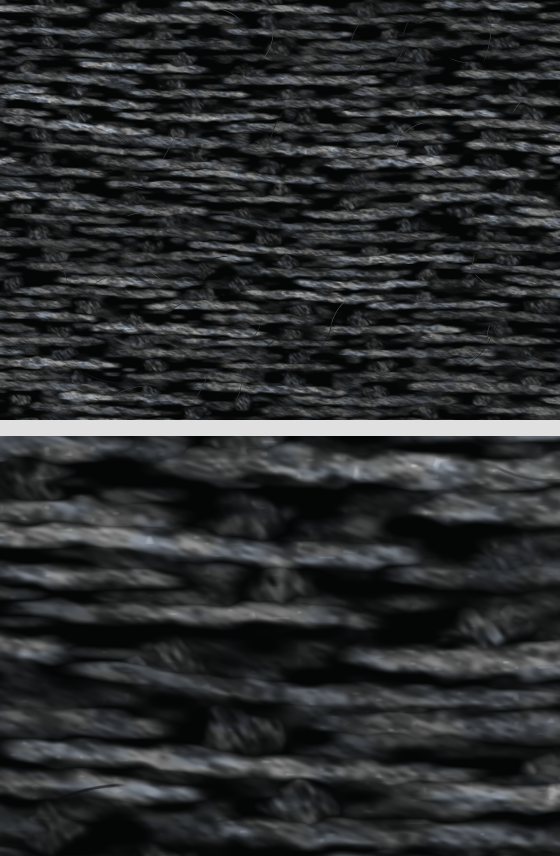
Top, the full canvas; bottom, a detail of the centre.
A WebGL 1 fragment shader for this texture:

```glsl
precision highp float;
// Dark woven cloth: staggered horizontal yarn floats, knots, deep gaps and stray hairs.
uniform vec2 u_resolution;

// Sizes are fractions of the canvas height.
const float ROW_PITCH = 0.0285;
const float FLOAT_PERIOD = 0.54;
const float FLOAT_SHARE = 0.70;
const float YARN_RADIUS = 0.0152;
const float YARN_TILT = 0.024;
const float ROW_WAVE = 0.022;
const float ROW_BEND = 0.011;
const float TWIST = 0.30;
const float HAIR_WIDTH = 0.0012;
const int HAIR_COUNT = 44;
const vec3 GAP_COLOR = vec3(0.014, 0.018, 0.018);
const vec3 GREY_TINT = vec3(1.0, 1.0, 0.99);
const vec3 BLUE_TINT = vec3(0.95, 1.0, 1.08);

float hash(vec2 p) {
  return fract(sin(dot(p, vec2(127.1, 311.7))) * 43758.5453);
}

float noise(vec2 p) {
  vec2 i = floor(p);
  vec2 f = fract(p);
  f = f * f * (3.0 - 2.0 * f);
  return mix(mix(hash(i), hash(i + vec2(1.0, 0.0)), f.x),
             mix(hash(i + vec2(0.0, 1.0)), hash(i + vec2(1.0, 1.0)), f.x), f.y);
}

// Twisted fibres running down to the right, with a finer grain on top.
float fibres(vec2 p) {
  vec2 q = vec2(p.x - TWIST * p.y, p.y + TWIST * p.x);
  float strands = noise(q * vec2(40.0, 135.0));
  float grain = noise(q * vec2(120.0, 280.0) + 31.0);
  return 0.6 * strands + 0.4 * grain;
}

// Brightness of one row: its floats and the dim knots between them.
float yarnRow(vec2 p, float row, float fibre) {
  float stagger = 0.5 * mod(row, 2.0) + 0.36 * hash(vec2(row, 3.0));
  float u = p.x / FLOAT_PERIOD + stagger;
  float cell = floor(u);
  vec2 id = vec2(cell, row);
  float along = fract(u);
  float start = 0.14 * hash(id + 7.0);
  float end = FLOAT_SHARE + 0.16 * hash(id + 13.0);
  float middle = 0.5 * (start + end);

  float y = p.y - (row + 0.5) * ROW_PITCH;
  y += YARN_TILT * (along - middle) * FLOAT_PERIOD;
  y += ROW_BEND * (noise(vec2(p.x * 6.0, row * 5.3)) - 0.5);

  float ends = smoothstep(start - 0.01, start + 0.12, along)
             * (1.0 - smoothstep(end - 0.13, end + 0.01, along));
  float radius = YARN_RADIUS * (0.5 + 0.5 * ends) * (0.8 + 0.35 * hash(id + 19.0));
  float v = y / radius + 0.6 * (noise(p * vec2(45.0, 130.0) + row) - 0.5);
  float light = 1.0 - smoothstep(0.2, 1.0, abs(v - 0.08));
  float patches = 0.72 + 0.5 * noise(vec2(p.x * 10.0, row * 3.7));
  float gain = patches * (0.7 + 0.5 * hash(id + 23.0));
  float body = light * smoothstep(0.0, 0.6, ends) * gain * mix(0.16, 0.49, fibre);

  // A ragged tuft binds the gap after each float.
  vec2 toKnot = vec2((along - 0.5 * (end + 1.0)) * FLOAT_PERIOD, y);
  float ragged = 0.8 * (noise(p * vec2(60.0, 90.0) + 5.0) - 0.5);
  float knot = 1.0 - smoothstep(0.3, 1.1, length(toKnot / vec2(0.034, 0.021)) + ragged);
  vec2 lean = vec2(p.x + 0.8 * p.y, p.y - 0.8 * p.x);
  float tuft = noise(lean * vec2(170.0, 70.0)) * (0.5 + noise(p * 150.0));
  return max(body, knot * (0.05 + 0.22 * tuft));
}

// Coverage of one thin, curved hair at a scattered place.
float hair(vec2 p, float n, float aspect) {
  vec2 center = vec2(hash(vec2(n, 1.0)) * aspect, hash(vec2(n, 2.0)));
  float angle = 2.4 * (hash(vec2(n, 3.0)) - 0.3);
  float halfLength = mix(0.02, 0.065, hash(vec2(n, 4.0)));
  float bend = 14.0 * (hash(vec2(n, 5.0)) - 0.5);
  vec2 q = p - center;
  q = vec2(cos(angle) * q.x + sin(angle) * q.y, cos(angle) * q.y - sin(angle) * q.x);
  float d = abs(q.y - bend * q.x * q.x) / sqrt(1.0 + 4.0 * bend * bend * q.x * q.x);
  float line = 1.0 - smoothstep(0.3 * HAIR_WIDTH, 1.6 * HAIR_WIDTH, d);
  return line * (1.0 - smoothstep(0.6 * halfLength, halfLength, abs(q.x)));
}

void main() {
  vec2 p = gl_FragCoord.xy / u_resolution.y;
  float aspect = u_resolution.x / u_resolution.y;

  // Weave
  vec2 woven = p;
  woven.y += ROW_WAVE * (noise(p * vec2(2.6, 4.5)) - 0.5);
  float fibre = smoothstep(0.05, 0.95, fibres(woven));
  float row = floor(woven.y / ROW_PITCH);
  float value = 0.0;
  for (int i = -1; i <= 1; i++) {
    value = max(value, yarnRow(woven, row + float(i), fibre));
  }

  // Loose fuzz in the gaps, rare glints on the yarn, broad light and shade
  float fuzz = noise(woven * vec2(26.0, 85.0) + 57.0);
  value = max(value, 0.17 * smoothstep(0.38, 0.95, fuzz) * (0.4 + fibre));
  value += 0.25 * value * smoothstep(0.8, 0.96, noise(woven * vec2(110.0, 210.0) + 91.0));
  value *= 0.84 + 0.36 * noise(p * vec2(4.0, 6.0) + 17.0);

  // Stray hairs, some light and some dark
  for (int i = 0; i < HAIR_COUNT; i++) {
    float n = float(i) + 1.0;
    float shade = mix(0.02, 0.30, hash(vec2(n, 6.0)));
    value = mix(value, shade, 0.65 * hair(p, n, aspect));
  }

  float blueness = smoothstep(0.35, 0.8, noise(woven * vec2(30.0, 70.0) + 11.0));
  vec3 color = GAP_COLOR + value * mix(GREY_TINT, BLUE_TINT, blueness);
  gl_FragColor = vec4(color, 1.0);
}
```
